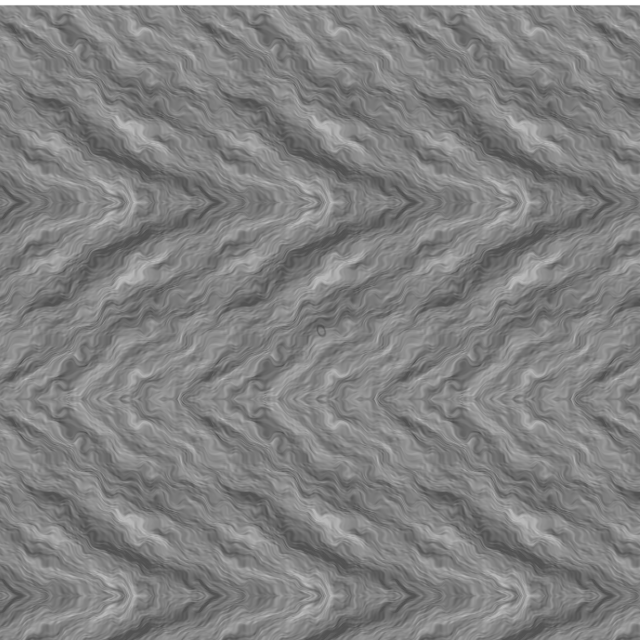
Reproduce this texture procedurally as a Shadertoy shader.

```glsl
const float TILE = 0.3073;                  // side of one repeat
const vec2 TILE_ORIGIN = vec2(0.3125, 0.6836);
const float STRIP_BOTTOM = 0.9918;
const float BASE_GREY = 0.505;
const float RELIEF_GAIN = 0.135;

float hash(vec2 p) {
    vec3 q = fract(vec3(p.xyx) * 0.1031);
    q += dot(q, q.yzx + 33.33);
    return fract((q.x + q.y) * q.z);
}

// Value noise that wraps along x after a whole number of cells
float wrappedNoise(vec2 p, float period, float seed) {
    vec2 cell = floor(p);
    vec2 f = p - cell;
    f = f * f * f * (f * (f * 6.0 - 15.0) + 10.0);
    float x0 = mod(cell.x, period) + seed;
    float x1 = mod(cell.x + 1.0, period) + seed;
    float low = mix(hash(vec2(x0, cell.y)), hash(vec2(x1, cell.y)), f.x);
    float high = mix(hash(vec2(x0, cell.y + 1.0)), hash(vec2(x1, cell.y + 1.0)), f.x);
    return mix(low, high, f.y);
}

// Height difference across the slanted grain, summed over octaves
float relief(vec2 uv) {
    vec2 lightStep = vec2(0.35, 0.15);
    float sum = 0.0;
    float cells = 4.0;
    float weight = 1.0;
    for (int i = 0; i < 5; i++) {
        float level = float(i) / 4.0;
        float seed = 17.0 + 91.0 * float(i);
        float shear = mix(1.25, 0.8, level);
        vec2 q = vec2(uv.x + shear * uv.y, uv.y * mix(0.75, 1.1, level)) * cells;
        q.y += 50.0;
        sum += weight * (wrappedNoise(q + lightStep, cells, seed)
                       - wrappedNoise(q - lightStep, cells, seed));
        cells *= 2.0;
        weight *= 0.9;
    }
    return sum;
}

// Bends the grain so the streaks wander
vec2 warp(vec2 uv, float amount) {
    float a = wrappedNoise(uv * 7.0 + vec2(0.0, 20.0), 7.0, 613.0);
    float b = wrappedNoise(uv * 15.0 + vec2(0.0, 40.0), 15.0, 727.0);
    return uv + amount * vec2(a - 0.5, b - 0.5);
}

// Repeat along x, reflect every other row along y
vec2 mirrorRows(vec2 p) {
    return vec2(fract(p.x), abs(mod(p.y + 1.0, 2.0) - 1.0));
}

float ellipseRing(vec2 p, vec2 radii, float angle, float width, float blur) {
    float c = cos(angle), s = sin(angle);
    p = mat2(c, -s, s, c) * p;
    float d = abs(length(p / radii) - 1.0) * min(radii.x, radii.y);
    return 1.0 - smoothstep(width - blur, width + blur, d);
}

float softBox(vec2 p, vec2 halfSize, float blur) {
    vec2 d = abs(p) - halfSize;
    return 1.0 - smoothstep(-blur, blur, max(d.x, d.y));
}

// Small isolated scars near the centre
float blemish(vec2 p, float blur) {
    float ring = ellipseRing(p - vec2(0.502, 0.483), vec2(0.0055, 0.0085), 0.4, 0.0012, blur);
    float dent = ellipseRing(p - vec2(0.474, 0.448), vec2(0.004, 0.003), 0.0, 0.001, blur);
    float patchLight = softBox(p - vec2(0.472, 0.466), vec2(0.008), blur);
    return 0.035 * patchLight - 0.13 * ring - 0.05 * dent;
}

void mainImage(out vec4 fragColor, in vec2 fragCoord) {
    vec2 p = fragCoord / iResolution.xy;
    float pixel = 1.0 / iResolution.y;

    // Stone surface
    vec2 uv = mirrorRows((p - TILE_ORIGIN) / TILE);
    float grey = BASE_GREY + RELIEF_GAIN * relief(warp(uv, 0.06));
    grey += blemish(p, max(pixel, 0.0008));
    grey = clamp(grey, 0.32, 0.72);

    // White strip along the top
    float strip = smoothstep(STRIP_BOTTOM - pixel, STRIP_BOTTOM + pixel, p.y);
    fragColor = vec4(mix(vec3(grey), vec3(1.0), strip), 1.0);
}
```
